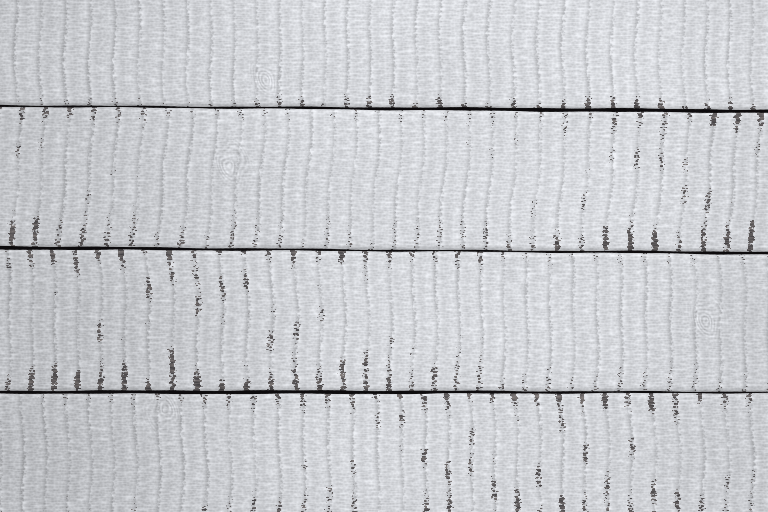
This texture is drawn by a Shadertoy shader. Its source:

```glsl
// Four whitewashed planks with dark gaps, crossed by about 32 upright saw ridges.
// Paint flakes off the ridges, mostly near plank edges: cellular noise makes the
// flakes and the brushed grain, layered sines bend the ridges and vary the wear.

float hash(vec2 p) {
    return fract(sin(dot(p, vec2(127.1, 311.7))) * 43758.5);
}

// Distance to the nearest of one jittered point per cell
float cellular(vec2 p) {
    vec2 cell = floor(p);
    float nearest = 2.0;
    for (int j = -1; j <= 1; j++) {
        for (int i = -1; i <= 1; i++) {
            vec2 c = cell + vec2(i, j);
            vec2 point = c + vec2(hash(c), hash(c + 57.3));
            nearest = min(nearest, distance(p, point));
        }
    }
    return nearest;
}

float bump(float x, float width) {
    return exp(-x * x / (width * width));
}

void mainImage(out vec4 fragColor, in vec2 fragCoord) {
    vec2 p = fragCoord / iResolution.y;
    float pixel = 1.0 / iResolution.y;

    // Planks: t runs from 0 at the lower edge to 1 at the upper edge
    float tilt = 0.007 * (p.x - 0.75) * smoothstep(0.2, 0.5, p.y);
    float row = (p.y + tilt + 0.0006 * sin(p.x * 19.0) - 0.234) / 0.277;
    float plank = floor(row);
    float t = row - plank;

    // Noise: coarse flakes and horizontally brushed grain
    float flake = cellular(p * vec2(115.0, 210.0) + plank * 17.0);
    float grain = cellular(p * vec2(36.0, 230.0) + plank * 9.0);
    float pores = cellular(p * vec2(150.0, 170.0) + 40.0);

    // Saw ridges, slightly uneven and bent differently on each plank
    float q = p.x * 21.67 + 0.15 * sin(p.x * 7.0 + plank)
            + 0.10 * sin(p.y * 11.0 + plank * 2.3) + 0.05 * sin(p.y * 37.0 + p.x * 5.0)
            + hash(vec2(plank, 3.0)) + 0.2 * t * sin(plank * 4.0 + 1.0);
    float ridge = floor(q);
    float f = fract(q) - 0.5;
    float jag = f + 0.14 * (pores - 0.45);
    float seed = hash(vec2(ridge, plank));

    // Painted surface: side light, ridge relief and grain
    float tone = 0.765 + 0.085 * smoothstep(0.0, 0.75, p.x) - 0.03 * smoothstep(1.2, 1.5, p.x);
    tone += 0.035 * (p.y - 0.5) + 0.012 * sin(p.x * 5.0 + plank * 2.0) * sin(p.y * 13.0);
    float relief = 0.55 + 0.45 * sin(p.y * 17.0 + seed * 20.0);
    tone += mix(0.5, 1.0, relief) * (0.055 * bump(jag - 0.16, 0.12) - 0.10 * bump(jag, 0.07));
    tone -= 0.02 * sin(6.2832 * f);
    tone += 0.11 * (grain - 0.45) + 0.10 * (pores - 0.45);

    // One knot per plank, drawn as rippled rings
    int slot = int(clamp(plank + 1.0, 0.0, 3.0));
    vec2 knot = vec2(vec4(0.32, 1.38, 0.45, 0.52)[slot], vec4(0.87, 0.52, 0.6, 0.2)[slot]);
    vec2 fromKnot = vec2(p.x - knot.x, (t - knot.y) * 0.2);
    float knotRadius = length(fromKnot) + 0.004 * sin(p.x * 130.0 + p.y * 90.0);
    float knotMask = bump(knotRadius, 0.03);
    tone += 0.05 * knotMask * sin(knotRadius * 900.0);

    // Wear along each ridge: strong at the edges, patchy between, least on the top plank
    float low = plank > 1.5 ? 0.35 : 1.0;
    float reach = mix(0.12, 0.5, seed) * low;
    float patches = sin(t * 9.0 + seed * 31.0) + 0.6 * sin(t * 23.0 + seed * 57.0)
                  + 0.7 * sin(p.x * 4.0 + plank * 2.6);
    float wear = 0.75 * (1.0 - smoothstep(0.0, reach, t))
               + 0.65 * smoothstep(1.0 - 0.5 * reach, 1.0, t)
               + 0.50 * smoothstep(0.5, 1.9, patches) * step(0.9, low);
    wear *= 0.75 + 0.35 * sin(p.x * 3.1 + plank * 1.9 + 0.6);
    float line = 1.0 - smoothstep(0.04, 0.19, abs(jag));
    float exposed = wear * line + 0.22 * knotMask * wear + 0.05 * knotMask;
    float chip = 1.0 - smoothstep(exposed - 0.14, exposed + 0.04, flake);
    chip *= smoothstep(0.04, 0.2, exposed);

    vec3 paint = vec3(0.985, 0.995, 1.015) * clamp(tone, 0.0, 0.95);
    vec3 bareWood = mix(vec3(0.20, 0.19, 0.20), vec3(0.48, 0.45, 0.44), grain);
    vec3 color = mix(paint, bareWood, 0.88 * chip);

    // Gaps: black slit of changing width, shaded above and lit on the lip below
    float seam = floor(row + 0.5);
    float gap = (row - seam) * 0.277;
    float halfWidth = 0.0024 + 0.0009 * sin(p.x * 3.2 + seam * 2.0)
                    + 0.0004 * sin(p.x * 41.0 + seam) + 0.0005 * (pores - 0.45);
    color *= 1.0 - 0.16 * bump(gap - 0.003, 0.005);
    color += 0.05 * bump(gap + 0.007, 0.003);
    float slit = 1.0 - smoothstep(halfWidth - 0.6 * pixel, halfWidth + 0.6 * pixel, abs(gap));
    color = mix(color, vec3(0.05, 0.045, 0.05), slit);

    fragColor = vec4(color, 1.0);
}
```
